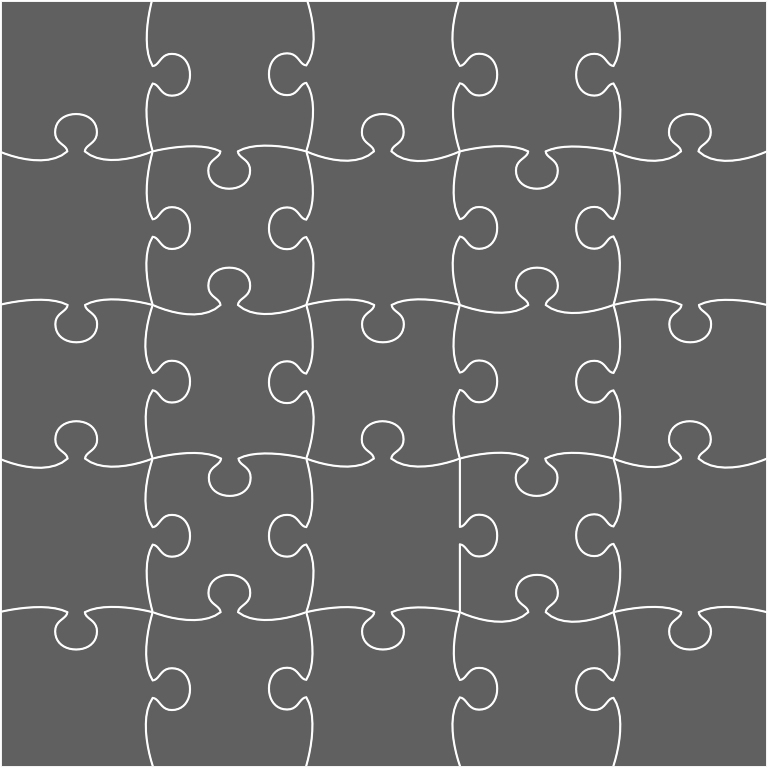
Write a Shadertoy shader that draws this pattern.

```glsl
float hash(vec2 p) {
    return fract(sin(dot(p, vec2(127.1, 311.7))) * 43758.5);
}

float segmentDistance(vec2 p, vec2 a, vec2 b) {
    vec2 pa = p - a, ba = b - a;
    return length(pa - ba * clamp(dot(pa, ba) / dot(ba, ba), 0.0, 1.0));
}

float cubicDistance(vec2 p, vec2 a, vec2 b, vec2 c, vec2 d) {
    float nearest = 10.0;
    vec2 previous = a;
    for (int i = 1; i <= 10; i++) {
        float t = float(i) / 10.0, s = 1.0 - t;
        vec2 point = s*s*s*a + 3.0*s*s*t*b + 3.0*s*t*t*c + t*t*t*d;
        nearest = min(nearest, segmentDistance(p, previous, point));
        previous = point;
    }
    return nearest;
}

// Distance to one interlocking edge: x runs along it, y towards the knob
float edgeDistance(vec2 p, float bulge, vec2 id) {
    p.x += 0.008 * (hash(id) - 0.5) * (1.0 - 2.0 * abs(p.x));
    bulge *= 1.0 + 0.24 * (hash(id + 7.0 * sign(p.x)) - 0.5);
    p.x = abs(p.x);

    vec2 neck = vec2(0.057, 0.0), side = vec2(0.136, 0.125);
    float shoulder = cubicDistance(p, vec2(0.5, 0.0), vec2(0.38, -0.9 * bulge),
                                   vec2(0.17, -1.8 * bulge), neck);
    float flare = cubicDistance(p, neck, vec2(0.06, 0.045), vec2(0.137, 0.05), side);
    float cap = cubicDistance(p, side, vec2(0.136, 0.2), vec2(0.075, 0.243), vec2(0.0, 0.243));
    return min(shoulder, min(flare, cap));
}

void mainImage(out vec4 fragColor, in vec2 fragCoord) {
    vec2 uv = fragCoord / iResolution.xy;
    vec2 p = uv * 5.0 + vec2(0.006, -0.0145);
    vec2 cell = clamp(floor(p), 0.0, 4.0);
    vec2 line = clamp(floor(p + 0.5), 1.0, 4.0);
    vec2 along = p - cell - 0.5;
    vec2 across = p - line;

    // Horizontal cuts alternate like a checkerboard
    float up = mod(line.y + cell.x, 2.0) < 0.5 ? 1.0 : -1.0;
    float d = edgeDistance(vec2(along.x, across.y * up), 0.044 + 0.011 * up,
                           vec2(cell.x, line.y));

    // Vertical cuts alternate by column; one has straight shoulders
    float right = mod(line.x, 2.0) > 0.5 ? 1.0 : -1.0;
    bool straight = line.x == 3.0 && cell.y == 1.0;
    d = min(d, edgeDistance(vec2(along.y, across.x * right), straight ? 0.0 : 0.042,
                            vec2(line.x, cell.y) + 20.0));

    // Cut lines and outer frame
    float pixel = 1.0 / iResolution.y;
    vec2 border = min(uv, 1.0 - uv);
    float ink = 1.0 - smoothstep(-0.6 * pixel, 0.6 * pixel, d / 5.0 - 0.0014);
    float frame = 1.0 - smoothstep(-0.5 * pixel, 0.5 * pixel, min(border.x, border.y) - 0.0024);
    fragColor = vec4(mix(vec3(0.378), vec3(0.995), max(ink, frame)), 1.0);
}
```
